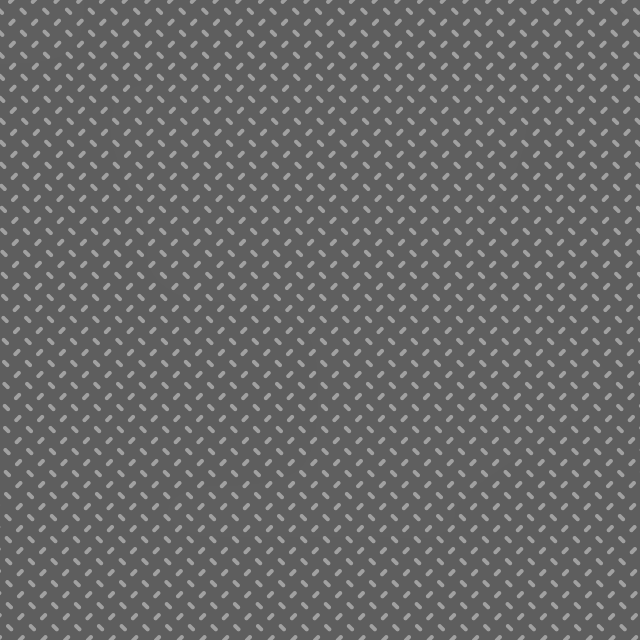
This pattern is drawn by a Shadertoy shader. Its source:

```glsl
// Grey tread plate: small pale pills in rows that alternate between two diagonals.

float hash(vec2 p) {
    return fract(sin(dot(p, vec2(127.1, 311.7))) * 43758.5);
}

float valueNoise(vec2 p) {
    vec2 i = floor(p);
    vec2 f = fract(p);
    f = f * f * (3.0 - 2.0 * f);
    return mix(mix(hash(i), hash(i + vec2(1.0, 0.0)), f.x),
               mix(hash(i + vec2(0.0, 1.0)), hash(i + vec2(1.0, 1.0)), f.x), f.y);
}

// Distance to a capsule centred at the origin, with its axis along +-halfAxis
float pillDistance(vec2 p, vec2 halfAxis, float radius) {
    float t = clamp(dot(p, halfAxis) / dot(halfAxis, halfAxis), -1.0, 1.0);
    return length(p - halfAxis * t) - radius;
}

// Offset from the nearest lattice point
vec2 repeatCentred(vec2 p, vec2 pitch) {
    return p - pitch * floor(p / pitch + 0.5);
}

void mainImage(out vec4 fragColor, in vec2 fragCoord) {
    vec2 uv = fragCoord / iResolution.y;
    float pixel = 1.0 / iResolution.y;

    // Lattice whose columns lean slightly
    vec2 pitch = vec2(0.0355, 0.0344);
    vec2 p = uv - vec2(0.3428, 0.6556);
    p.x += 0.015 * p.y;

    // Rising pills on the lattice, falling pills at the cell centres
    vec2 halfAxis = vec2(0.00253);
    float rising = pillDistance(repeatCentred(p, pitch), halfAxis, 0.00313);
    float falling = pillDistance(repeatCentred(p - 0.5 * pitch, pitch),
                                 halfAxis * vec2(1.0, -1.0), 0.00313);
    float pills = 1.0 - smoothstep(-0.6 * pixel, 0.6 * pixel, min(rising, falling));

    // Faint uneven tone in the base
    float base = 0.37 + 0.006 * (valueNoise(uv * vec2(3.0, 5.0)) - 0.5);
    fragColor = vec4(vec3(mix(base, 0.63, pills)), 1.0);
}
```
